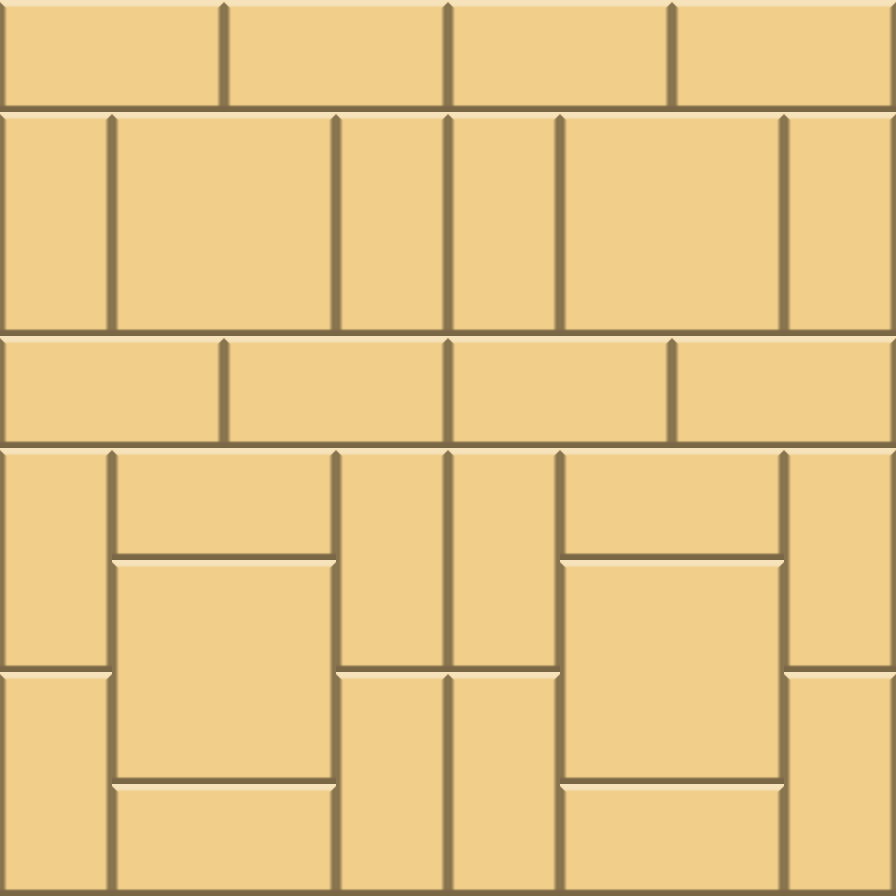
Give the GLSL for this pattern, as a Shadertoy shader.

```glsl
// Beveled sandstone blocks in a 4 by 8 cell bond, two repeats across and one down.
// Each point finds the block that holds it, then shades by distance to its sides:
// a pale top edge with mitred corners, soft dark flanks and a darker bottom edge.

const vec2 REPEATS = vec2(2.0, 1.0);
const vec2 BOND = vec2(4.0, 8.0);        // cells in one repeat
const float UNIT = 1.0 / 64.0;           // bevel step, in cells
const int SAMPLES = 2;                   // antialiasing grid per axis

const vec3 STONE = vec3(0.945, 0.81, 0.545);
const vec3 HIGHLIGHT = vec3(0.965, 0.885, 0.735);
const vec3 FLANK = vec3(0.535, 0.455, 0.307);
const vec3 SHADOW = vec3(0.475, 0.405, 0.275);

// Ends of the two-cell span holding t, shifted by offset and cut to 0..4.
vec2 spanAt(float t, float offset) {
    float low = 2.0 * floor((t + offset) * 0.5) - offset;
    return clamp(vec2(low, low + 2.0), 0.0, 4.0);
}

// Distances from p to its block's sides: nearest flank, bottom, top.
vec3 blockDistances(vec2 p) {
    float y = mod(p.y, 4.0);
    bool upper = p.y >= 4.0;
    bool stretcher = upper && abs(y - 2.0) > 1.0;
    bool centre = abs(p.x - 2.0) < 1.0;
    vec2 spanX = spanAt(p.x, stretcher ? 0.0 : 1.0);
    vec2 spanY = spanAt(y, upper || centre ? 1.0 : 0.0);
    float flank = min(p.x - spanX.x, spanX.y - p.x);
    return vec3(flank, y - spanY.x, spanY.y - y);
}

// One at a side, fading to zero between the inner and outer distances.
float edgeBand(float dist, float inner, float outer) {
    return 1.0 - smoothstep(inner, outer, dist);
}

vec3 blockColor(vec3 dist) {
    float flank = edgeBand(dist.x, 1.5, 4.5);
    float bottom = edgeBand(dist.y, 2.7, 4.5);
    float top = edgeBand(dist.z, 2.7, 4.5);

    // The highlight yields to the flank along a diagonal corner cut.
    float mitre = smoothstep(-0.8, 0.8, dist.z - dist.x - 1.0);

    vec3 color = mix(STONE, FLANK, flank * mitre);
    color = mix(color, HIGHLIGHT, top * (1.0 - mitre));
    return mix(color, SHADOW, bottom);
}

void mainImage(out vec4 fragColor, in vec2 fragCoord) {
    vec3 sum = vec3(0.0);
    for (int j = 0; j < SAMPLES; j++) {
        for (int i = 0; i < SAMPLES; i++) {
            vec2 jitter = (vec2(i, j) + 0.5) / float(SAMPLES) - 0.5;
            vec2 uv = (fragCoord + jitter) / iResolution.xy;
            vec2 cell = fract(uv * REPEATS) * BOND;
            sum += blockColor(blockDistances(cell) / UNIT);
        }
    }
    fragColor = vec4(sum / float(SAMPLES * SAMPLES), 1.0);
}
```
